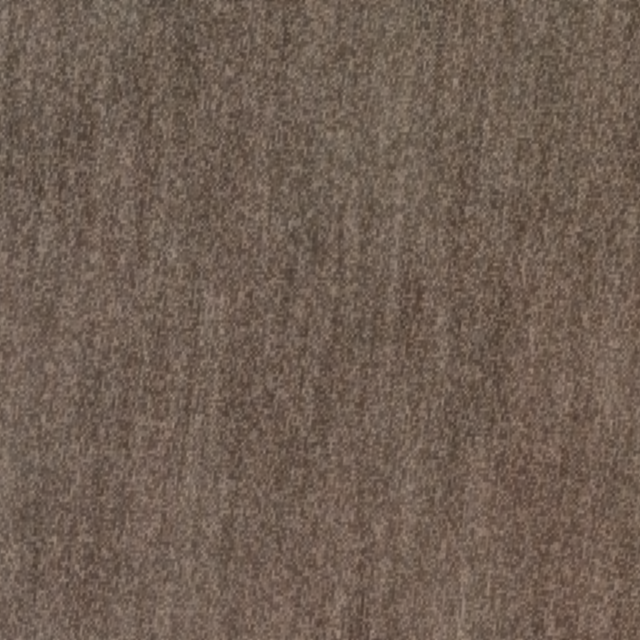
This texture is drawn by a three.js fragment shader. Its source:

```glsl
varying vec2 vUv;

#define BASE_COLOR vec3(0.436, 0.371, 0.324)
#define LEAN 0.085
#define GRAIN_CELLS vec2(215.0, 95.0)
#define SPECK_CELLS vec2(256.0, 225.0)
#define STREAK_CELLS vec2(92.0, 8.0)
#define BLOTCH_CELLS vec2(6.5, 3.5)
#define GRAIN_AMOUNT 0.054
#define SPECK_AMOUNT 0.088
#define STREAK_AMOUNT 0.037
#define BLOTCH_AMOUNT 0.041
#define TINT_AMOUNT 0.015

float hash(vec2 p) {
  vec3 q = fract(p.xyx * 0.1031);
  q += dot(q, q.yzx + 33.33);
  return fract((q.x + q.y) * q.z);
}

// Smooth value noise from -1 to 1
float noise(vec2 p) {
  vec2 cell = floor(p);
  vec2 f = fract(p);
  f = f * f * (3.0 - 2.0 * f);
  float low = mix(hash(cell), hash(cell + vec2(1.0, 0.0)), f.x);
  float high = mix(hash(cell + vec2(0.0, 1.0)), hash(cell + vec2(1.0, 1.0)), f.x);
  return 2.0 * mix(low, high, f.y) - 1.0;
}

// Three octaves, each turned to hide the lattice
float cloud(vec2 p) {
  float sum = 0.0;
  float weight = 0.6;
  for (int i = 0; i < 3; i++) {
    sum += weight * noise(p);
    p = mat2(1.9, 0.35, -0.35, 1.9) * p + 17.3;
    weight *= 0.5;
  }
  return sum;
}

void main() {
  // Fibres lean to the right and waver slightly
  vec2 fibre = vUv;
  fibre.x += 0.005 * noise(vUv * vec2(5.0, 4.0) + 91.0) - LEAN * vUv.y;
  fibre += 1.0;

  // Fine weave, long narrow streaks and soft worn patches
  float grain = noise(fibre * GRAIN_CELLS);
  float speck = noise(fibre * SPECK_CELLS + 37.0);
  float streak = noise(fibre * STREAK_CELLS + 53.0)
               + 0.5 * noise(fibre * STREAK_CELLS * vec2(0.5, 0.6) + 71.0);
  float blotch = cloud(fibre * BLOTCH_CELLS + 11.0);

  // Highlights reach a little further than the shadows
  float weave = GRAIN_AMOUNT * grain + SPECK_AMOUNT * speck;
  weave += 1.2 * weave * weave;
  float light = weave * (1.0 - 0.15 * blotch)
              + STREAK_AMOUNT * streak + BLOTCH_AMOUNT * blotch;

  // Grey-green towards the top, red-brown towards the bottom
  float warmth = 0.9 * (0.5 - vUv.y) + 0.3 * (vUv.x - 0.5)
               + 0.55 * cloud(fibre * vec2(9.0, 4.0) + 23.0)
               + 0.4 * noise(fibre * vec2(60.0, 34.0) + 67.0);
  float amber = noise(fibre * vec2(64.0, 40.0) + 83.0) + 1.2 * (vUv.x - 0.5);

  vec3 color = BASE_COLOR + light * vec3(1.0, 0.97, 0.93);
  color += TINT_AMOUNT * warmth * vec3(0.8, -0.45, -0.2);
  color += 0.008 * amber * vec3(0.5, 0.1, -1.0);
  gl_FragColor = vec4(color, 1.0);
}
```
